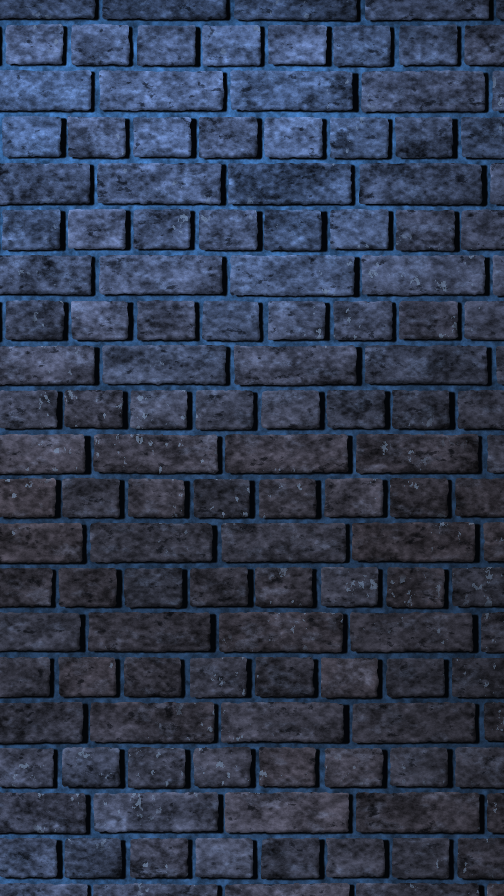
A WebGL 2 fragment shader for this texture:

```glsl
#version 300 es
precision highp float;
// Moonlit brick wall: alternating stretcher and header courses with shadowed joints.
uniform vec2 u_resolution;
out vec4 outColor;

// Lengths are measured in brick courses
const vec2 WALL = vec2(11.15, 19.81);
const float STRETCHER = 2.9;
const vec2 JOINT = vec2(0.15, 0.115);

const vec3 BRICK_DIM = vec3(0.200, 0.207, 0.253);
const vec3 BRICK_LIT = vec3(0.255, 0.330, 0.475);
const vec3 MORTAR_DIM = vec3(0.145, 0.232, 0.345);
const vec3 MORTAR_LIT = vec3(0.205, 0.365, 0.565);
const vec3 SHADOW = vec3(0.012, 0.020, 0.034);
const vec3 CHIP = vec3(0.46, 0.55, 0.67);

float hash(vec2 p) {
  vec3 q = fract(p.xyx * vec3(0.1031, 0.1030, 0.0973));
  q += dot(q, q.yzx + 33.33);
  return fract((q.x + q.y) * q.z);
}

float noise(vec2 p) {
  vec2 i = floor(p), f = fract(p);
  f = f * f * (3.0 - 2.0 * f);
  return mix(mix(hash(i), hash(i + vec2(1, 0)), f.x),
             mix(hash(i + vec2(0, 1)), hash(i + vec2(1, 1)), f.x), f.y);
}

// Layered noise centred on zero
float fbm(vec2 p) {
  float sum = 0.0, amp = 0.5;
  for (int i = 0; i < 5; i++) {
    sum += amp * (noise(p) - 0.5);
    p = mat2(1.6, 1.2, -1.2, 1.6) * p + 7.3;
    amp *= 0.55;
  }
  return sum;
}

float roundBox(vec2 p, vec2 halfSize, float radius) {
  vec2 q = abs(p) - halfSize + radius;
  return length(max(q, 0.0)) + min(max(q.x, q.y), 0.0) - radius;
}

float fill(float d, float blur) {
  return 1.0 - smoothstep(-blur, blur, d);
}

// Blue glow from above, with a faint return at the lower left
float glow(vec2 uv) {
  float top = smoothstep(0.42, 0.85, uv.y) * (1.0 - 0.35 * smoothstep(0.5, 1.0, uv.x));
  float corner = exp(-4.0 * dot(uv, uv * vec2(1.0, 9.0)));
  return clamp(top + 0.5 * corner, 0.0, 1.0);
}

// Splits the wall into bricks: xy = position in cell, zw = brick id
vec4 brickCell(vec2 p, out float cellWidth) {
  float row = floor(p.y);
  float header = mod(row, 2.0);
  cellWidth = STRETCHER / (1.0 + header);
  float start = mix(2.21, 2.01, step(9.0, row)) - 0.66 * header;
  start += 0.07 * cos(0.628 * (row - 9.0));
  float x = (p.x - start) / cellWidth;
  return vec4(fract(x) * cellWidth, fract(p.y), floor(x), row);
}

// Brick face: per-brick tone, stains, blue scuffs, pits and pale chips
vec3 brickFace(vec2 p, vec2 id, float light) {
  vec2 q = p + id * 3.1;
  float stain = fbm(q * vec2(1.5, 2.6));
  float grain = fbm(p * vec2(8.0, 11.0) + 60.0);
  float scuff = smoothstep(0.02, 0.24, fbm(q * vec2(2.2, 4.4) + 17.0));
  vec3 color = mix(BRICK_DIM, BRICK_LIT, light);
  color += vec3(0.020, -0.002, -0.020) * (hash(id + 31.0) - 0.2);
  color *= 0.99 + 0.32 * (hash(id + 11.0) - 0.5) + 1.0 * stain + 1.15 * grain;
  color += vec3(0.035, 0.052, 0.072) * scuff * (0.6 + 2.0 * grain);
  float pits = smoothstep(0.17, 0.34, fbm(p * vec2(4.5, 7.0) + 40.0));
  color = mix(color, SHADOW, 0.55 * pits);
  float chips = smoothstep(0.20, 0.28, fbm(p * vec2(6.5, 5.0) + 90.0));
  chips *= smoothstep(0.5, 0.7, noise(p * 0.8 + 20.0));
  return mix(color, CHIP, 0.6 * chips);
}

void main() {
  vec2 uv = gl_FragCoord.xy / u_resolution;
  float pixel = WALL.x / u_resolution.x;
  float light = glow(uv);

  // Courses counted from the top, bowing slightly in the upper half
  vec2 p = vec2(uv.x, 1.0 - uv.y) * WALL;
  float bow = (p.y - 6.45) / 4.39;
  p.y += 0.473 - 0.116 * exp(-bow * bow);
  p.y += 0.03 * (noise(p * vec2(0.5, 0.6)) - 0.5);

  float cellWidth;
  vec4 cell = brickCell(p, cellWidth);
  vec2 id = cell.zw;

  // Irregular brick outline, with the joint on its right and lower sides
  vec2 size = vec2(cellWidth, 1.0) - JOINT;
  size -= vec2(0.05, 0.03) * vec2(hash(id + 3.0), hash(id + 5.0));
  vec2 local = cell.xy - 0.5 * size - 0.008;
  float ragged = 0.07 * fbm(p * 4.0) + 0.02 * (noise(p * 14.0) - 0.5);
  float edge = roundBox(local, 0.5 * size, 0.07) + ragged;
  vec2 throwBy = vec2(0.085 + 0.05 * hash(id + 8.0), 0.035);
  float shade = roundBox(local - throwBy, 0.5 * size, 0.05) + 0.5 * ragged;

  // Mortar darkened by the shadow each brick throws
  vec3 color = mix(MORTAR_DIM, MORTAR_LIT, light) * (1.0 + 1.1 * fbm(p * 7.0));
  color = mix(color, SHADOW, fill(shade, 0.012 + 0.6 * pixel));

  // Face with worn rims: pale at upper left, dark at lower right
  vec3 face = brickFace(p, id, light);
  float rim = smoothstep(-0.09, 0.0, edge);
  float facing = dot(local / size, vec2(0.6, 1.0));
  face *= 1.0 + rim * (0.12 - 0.6 * smoothstep(-0.3, 0.6, facing));
  color = mix(color, face, fill(edge, 0.5 * pixel + 0.004));

  // Uneven light: falloff to the right and at the top edge
  color *= 1.0 - 0.2 * smoothstep(0.5, 1.05, uv.x) * (1.0 - 0.4 * uv.y);
  color *= 1.0 - 0.22 * smoothstep(0.93, 1.0, uv.y);
  color *= 1.04 - 0.12 * smoothstep(0.55, 0.3, uv.y) * smoothstep(0.05, 0.2, uv.y);
  outColor = vec4(color, 1.0);
}
```
